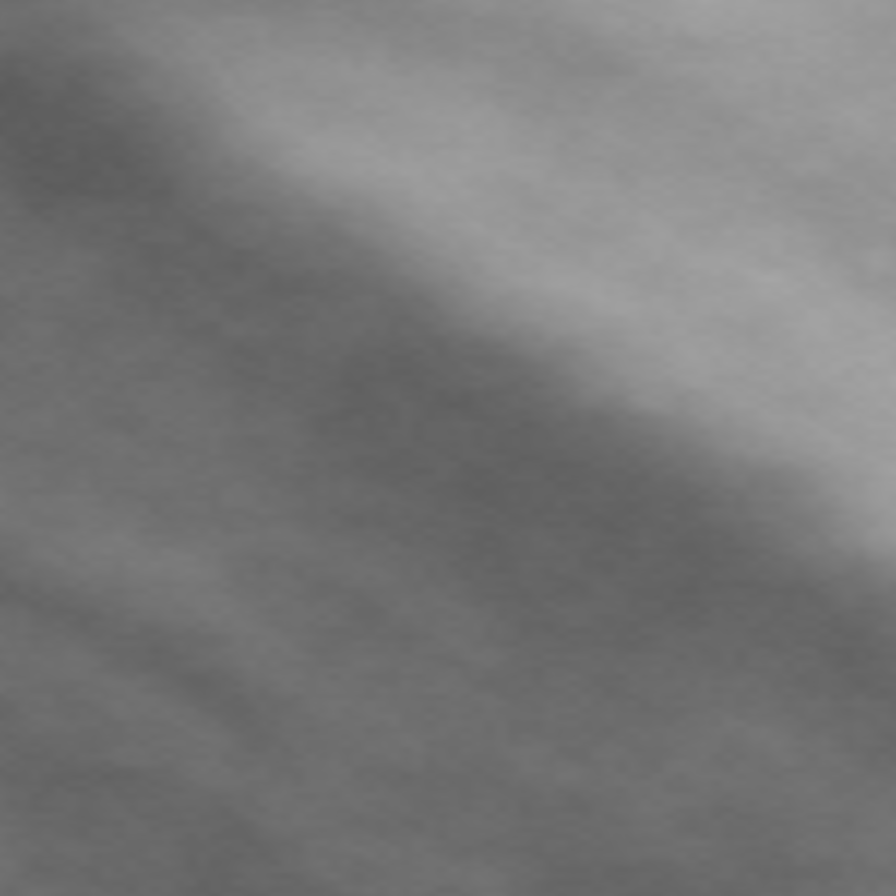
This texture is drawn by a three.js fragment shader. Its source:

```glsl
varying vec2 vUv;

// Layout: the cloud edge runs down to the right
const vec2 ALONG = vec2(0.852, -0.524);
const vec2 ACROSS = vec2(0.524, 0.852);
const float EDGE_POSITION = 0.80;
const float EDGE_SOFTNESS = 0.085;
const float EDGE_WARP = 0.13;

// Tones
const float BASE_GREY = 0.419;
const float CLOUD_LIFT = 0.205;
const float CLOUD_DIP = 0.05;
const float SHADOW_DEPTH = 0.034;
const float POOL_DEPTH = 0.032;
const float STREAK_TONE = 0.026;
const float GLOW_TONE = 0.03;

// Texture
const vec2 WISP_SCALE = vec2(2.6, 7.5);
const float WISP_CONTRAST = 0.10;
const vec2 MOTTLE_SCALE = vec2(22.0, 38.0);
const float MOTTLE_CONTRAST = 0.020;
const vec2 GRAIN_SCALE = vec2(75.0, 135.0);
const float GRAIN_CONTRAST = 0.017;

float hash(vec2 cell) {
  vec3 q = fract(vec3(cell.xyx) * 0.1031);
  q += dot(q, q.yzx + 33.33);
  return fract((q.x + q.y) * q.z);
}

float noise(vec2 p) {
  vec2 cell = floor(p);
  vec2 f = fract(p);
  vec2 u = f * f * f * (f * (f * 6.0 - 15.0) + 10.0);
  float low = mix(hash(cell), hash(cell + vec2(1.0, 0.0)), u.x);
  float high = mix(hash(cell + vec2(0.0, 1.0)), hash(cell + 1.0), u.x);
  return mix(low, high, u.y);
}

// Layered noise centred on zero
float fbm(vec2 p) {
  float sum = 0.0;
  float weight = 0.5;
  for (int i = 0; i < 5; i++) {
    sum += weight * (noise(p) - 0.5);
    p = mat2(1.94, 0.48, -0.48, 1.94) * p + 17.3;
    weight *= 0.5;
  }
  return sum;
}

// Soft bump: 1 at the centre, fading over the width
float bump(float x, float centre, float width) {
  float t = (x - centre) / width;
  return exp(-t * t);
}

void main() {
  // Streak coordinates, gently bent by noise
  float along = dot(vUv, ALONG);
  float across = dot(vUv, ACROSS) - EDGE_POSITION;
  float bend = fbm(vec2(along, across) * vec2(3.0, 4.5) + 41.0);
  float bent = across + EDGE_WARP * bend;

  // Bright cloud, stronger to the right, with a dim band inside
  float cover = smoothstep(-EDGE_SOFTNESS * 0.5, EDGE_SOFTNESS * 1.5, bent);
  float strength = smoothstep(-0.62, 0.02, along);
  float grey = BASE_GREY + CLOUD_LIFT * cover * strength;
  grey -= CLOUD_DIP * cover * bump(bent, 0.34, 0.09);

  // Shadow under the edge and a dark pool below it
  grey -= SHADOW_DEPTH * bump(bent, -0.07, 0.07);
  grey -= POOL_DEPTH * bump(bent, -0.215, 0.07) * bump(along, 0.25, 0.24);

  // Pale and dark streaks at the lower left
  float leftFade = 1.0 - smoothstep(-0.15, 0.35, along);
  grey += STREAK_TONE * leftFade * bump(bent, -0.40, 0.045);
  grey -= STREAK_TONE * leftFade * bump(bent, -0.485, 0.035);

  // Small faint glow near the right side
  grey += GLOW_TONE * bump(distance(vUv, vec2(0.98, 0.71)), 0.0, 0.018);

  // Wisps follow the streaks; mottle and grain lie flatter
  grey += WISP_CONTRAST * fbm(vec2(along, bent) * WISP_SCALE + 8.0);
  grey += MOTTLE_CONTRAST * (noise(vUv * MOTTLE_SCALE) - 0.5);
  grey += GRAIN_CONTRAST * (noise(vUv * GRAIN_SCALE + 5.0) - 0.5);

  gl_FragColor = vec4(vec3(grey), 1.0);
}
```
